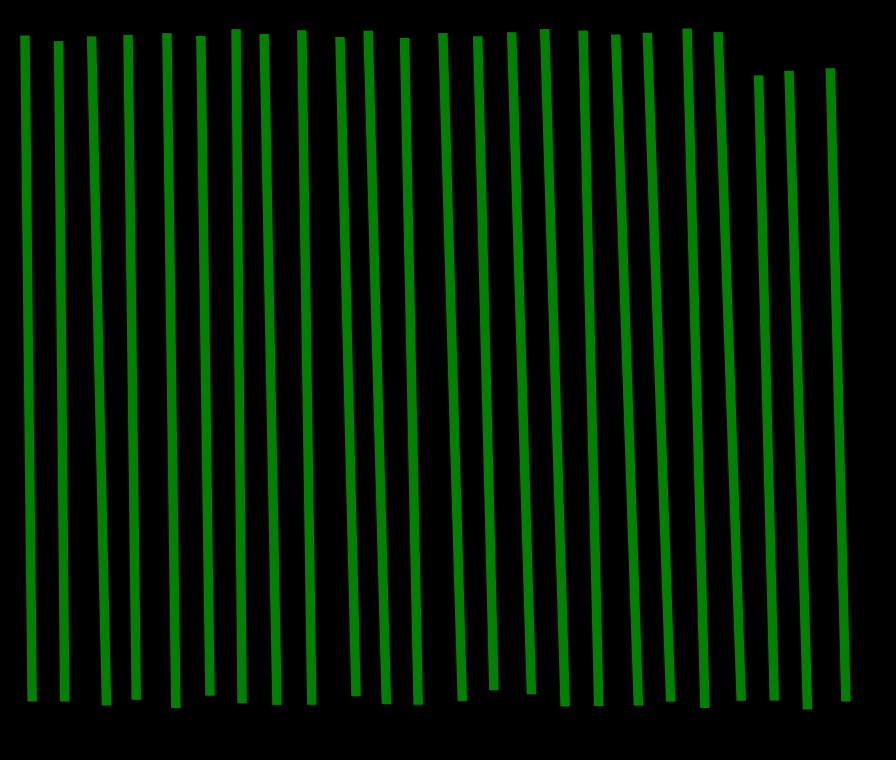
A Shadertoy shader for this pattern:

```glsl
const int STROKE_COUNT = 24;
const int SHORT_COUNT = 3;                  // strokes at the right with lowered tops
const vec3 BACKGROUND = vec3(0.0);
const vec3 STROKE_COLOR = vec3(0.0, 0.51, 0.0);
const float STROKE_WIDTH = 0.0106;          // fraction of canvas width
const float TOP_START = 0.0262;
const float TOP_SPACING = 0.0389;
const float BOTTOM_START = 0.0362;
const float BOTTOM_SPACING = 0.0395;
const float SIDE_JITTER = 0.0075;
const float TOP_HEIGHT = 0.954;
const float BOTTOM_HEIGHT = 0.077;
const float SHORT_DROP = 0.049;
const vec2 END_JITTER = vec2(0.017, 0.011); // bottom, top

float hash(float n) {
    return fract(sin(n * 127.1 + 11.7) * 4375.85);
}

// Centred noise in -1..1, favouring small offsets
float wobble(float index, float channel) {
    float seed = index + channel * 53.0;
    return hash(seed) + hash(seed + 211.0) - 1.0;
}

// Antialiased slanted bar with level ends
float strokeMask(vec2 p, vec2 bottom, vec2 top, vec2 pixel) {
    float along = (p.y - bottom.y) / (top.y - bottom.y);
    float center = mix(bottom.x, top.x, along);
    float side = 0.5 * STROKE_WIDTH - abs(p.x - center);
    float cap = min(p.y - bottom.y, top.y - p.y);
    vec2 coverage = clamp(vec2(side, cap) / pixel + 0.5, 0.0, 1.0);
    return coverage.x * coverage.y;
}

void mainImage(out vec4 fragColor, in vec2 fragCoord) {
    vec2 p = fragCoord / iResolution.xy;
    vec2 pixel = 1.0 / iResolution.xy;
    float ink = 0.0;

    // Row of uneven, slightly leaning strokes
    for (int i = 0; i < STROKE_COUNT; i++) {
        float index = float(i);
        vec2 bottom = vec2(BOTTOM_START + BOTTOM_SPACING * index, BOTTOM_HEIGHT);
        vec2 top = vec2(TOP_START + TOP_SPACING * index, TOP_HEIGHT);
        bottom += vec2(SIDE_JITTER, END_JITTER.x) * vec2(wobble(index, 1.0), wobble(index, 2.0));
        top += vec2(SIDE_JITTER, END_JITTER.y) * vec2(wobble(index, 3.0), wobble(index, 4.0));
        if (i >= STROKE_COUNT - SHORT_COUNT) top.y -= SHORT_DROP;
        ink = max(ink, strokeMask(p, bottom, top, pixel));
    }

    fragColor = vec4(mix(BACKGROUND, STROKE_COLOR, ink), 1.0);
}
```
